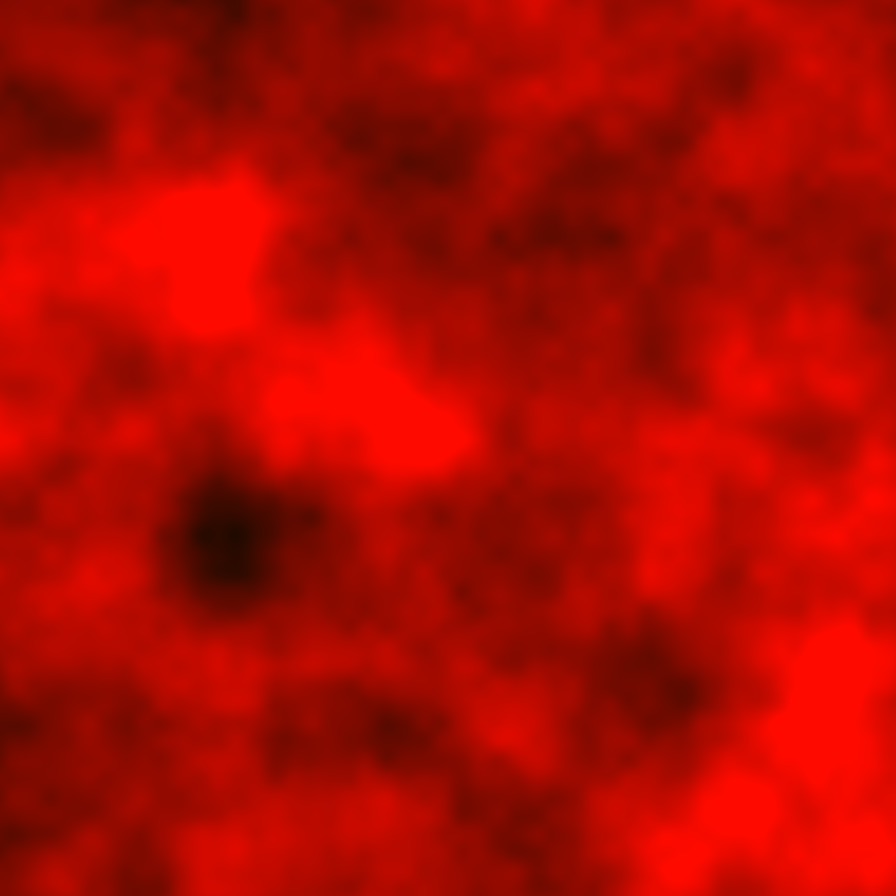
A three.js fragment shader for this texture:

```glsl
// Soft red and black clouds built from layered value noise.
varying vec2 vUv;

// Sine-free hash, 0 to 1
float hash(vec2 cell) {
  vec3 p = fract(cell.xyx * 0.1031);
  p += dot(p, p.yzx + 33.33);
  return fract((p.x + p.y) * p.z);
}

// Smoothly interpolated lattice noise
float valueNoise(vec2 p) {
  vec2 cell = floor(p);
  vec2 blend = smoothstep(0.0, 1.0, fract(p));
  float lower = mix(hash(cell), hash(cell + vec2(1.0, 0.0)), blend.x);
  float upper = mix(hash(cell + vec2(0.0, 1.0)), hash(cell + vec2(1.0, 1.0)), blend.x);
  return mix(lower, upper, blend.y);
}

// Four octaves, each twice as fine and half as strong, centred on zero
float cloudNoise(vec2 p) {
  float sum = 0.0;
  float strength = 0.5;
  for (int octave = 0; octave < 4; octave++) {
    sum += strength * (valueNoise(p) - 0.5);
    p = p * 2.0 + vec2(17.3, 41.7);
    strength *= 0.5;
  }
  return sum;
}

void main() {
  float glow = 0.645 + 1.4 * cloudNoise(vUv * 6.0 + vec2(23.4, 8.6));
  gl_FragColor = vec4(clamp(glow, 0.12, 1.0), 0.04, 0.0, 1.0);
}
```
